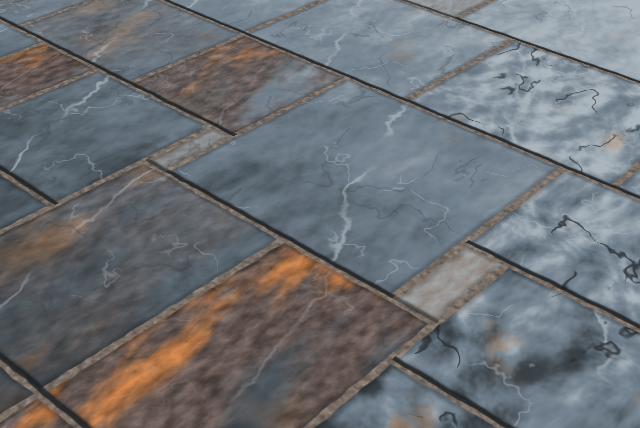
Reproduce this texture procedurally as a Shadertoy shader.

```glsl
// Slate paving seen at an angle: a plane projection maps the canvas to the floor,
// interlocking grids cut it into slabs of mixed size, and gradient noise gives
// each slab its cleft relief, pale veins, cracks and rust streaks.

#define JOINT 0.013
#define EDGE_WOBBLE 0.012
#define VEIN_WIDTH 0.014
#define RELIEF 1.5
#define DARK vec3(0.22, 0.25, 0.27)
#define STEEL vec3(0.44, 0.50, 0.55)
#define SHINE vec3(0.67, 0.71, 0.74)
#define BROWN vec3(0.45, 0.39, 0.37)
#define RUST vec3(0.76, 0.49, 0.29)
#define SAND vec3(0.53, 0.48, 0.44)

vec2 gradientAt(vec2 c) {
    c = vec2(dot(c, vec2(127.1, 311.7)), dot(c, vec2(269.5, 183.3)));
    return 2.0 * fract(sin(c) * 43758.5) - 1.0;
}

float noise(vec2 p) {
    vec2 i = floor(p), f = p - i, k = f * f * f * (f * (f * 6.0 - 15.0) + 10.0);
    vec2 e = vec2(1, 0);
    float low = mix(dot(gradientAt(i), f), dot(gradientAt(i + e), f - e), k.x);
    float high = mix(dot(gradientAt(i + e.yx), f - e.yx), dot(gradientAt(i + 1.0), f - 1.0), k.x);
    return mix(low, high, k.y);
}

float fbm(vec2 p) {
    float sum = 0.0, amp = 0.6;
    for (int i = 0; i < 5; i++) {
        sum += amp * noise(p);
        p = mat2(1.6, 1.2, -1.2, 1.6) * p + 3.1;
        amp *= 0.5;
    }
    return sum;
}

// Slab under p as (corner, size); finish = (rust, cleft roughness, pale stone)
vec4 slabAt(vec2 p, out vec3 finish) {
    vec4 grid; // origin and pitch
    finish = vec3(0.0, 0.25, 0.0);
    if (p.y > 1.87) {
        grid = vec4(-0.04, 1.87, 1.3, 1.0);
        finish.z = p.x < -0.04 ? 0.6 : 0.0;
    } else if (p.y > 1.03) {
        grid = vec4(0.285, 1.03, 0.92, 0.84);
        finish.y = p.x > 0.285 ? 0.8 : 0.25;
    } else if (p.x < -0.015 && p.y > 0.335) {
        bool outer = p.x < -0.63;
        grid = vec4(-0.63, 0.335, outer ? 0.8 : 0.615, 0.695);
        finish.x = outer ? 0.3 : 0.85;
    } else if (p.x > 1.012 && p.y > 0.38) {
        grid = vec4(1.012, 0.38, 0.9, 0.65);
        finish.y = 1.0;
    } else if (p.x < -0.125) {
        bool outer = p.x < -0.825;
        grid = vec4(-0.825, 0.335, outer ? 0.38 : 0.7, 0.765);
        finish.x = outer && p.x > -1.205 ? 1.0 : 0.0;
    } else if (p.x > 1.175) {
        grid = vec4(1.175, -0.235, 0.9, 0.615);
        finish.y = 1.0;
    } else if (p.y < -0.02) {
        bool inner = p.x < 0.572;
        grid = vec4(0.572, -0.02, inner ? 0.697 : 0.603, 0.98);
        finish.x = inner ? 0.4 : 1.0;
    } else if (p.x < -0.015) {
        grid = vec4(-0.125, -0.02, 0.11, 0.355);
        finish.z = 0.7;
    } else if (p.x < 1.012) {
        grid = vec4(-0.015, -0.02, 1.027, 1.05);
    } else {
        grid = vec4(1.012, -0.02, 0.163, 0.4);
        finish.z = 1.0;
    }
    return vec4(grid.xy + grid.zw * floor((p - grid.xy) / grid.zw), grid.zw);
}

void mainImage(out vec4 fragColor, in vec2 fragCoord) {
    vec2 canvas = fragCoord / iResolution.xy;
    mat3 projection = mat3(0.2501, -0.3356, -0.1551, 0.3646, 0.3478, 0.1688, 0.2669, 0.5996, 1.0);
    vec3 ray = inverse(projection) * vec3(canvas, 1.0);
    vec2 p = ray.xy / ray.z;
    float pixel = 2.5 / (ray.z * iResolution.x);

    vec3 finish;
    vec4 slab = slabAt(p, finish);
    vec2 local = (p - slab.xy) / slab.zw;
    vec2 t = p + 3.7 * slab.yx;
    float tone = gradientAt(floor(slab.xy * 50.0)).x;

    // Cleft surface lit from the far right, brighter with distance
    vec2 cleft = vec2(t.x * 4.5 + t.y * 1.5, t.y * 3.0 - t.x) + 0.5 * noise(t * 3.0);
    float slope = fbm(cleft) - fbm(cleft + vec2(0.16, -0.12));
    float grain = fbm(t * vec2(26.0, 14.0));
    float light = 0.1 + 0.36 * (canvas.x + canvas.y) + 0.25 * fbm(t * 2.5) + 0.06 * tone
        + RELIEF * finish.y * slope + 0.12 * grain;
    vec3 color = mix(DARK, STEEL, smoothstep(0.08, 0.58, light));
    color = mix(color, SHINE, smoothstep(0.5, 0.95, light));

    // Rust streaks over warm brown
    float streak = fbm(vec2(t.x * 5.0 + t.y, t.y * 1.6)) + 0.35 * (0.35 - local.x);
    vec3 warm = mix(BROWN * (0.85 + 0.8 * grain), RUST * (0.95 + 0.6 * grain), smoothstep(0.02, 0.28, streak));
    color = mix(color, warm, finish.x * smoothstep(-0.35, 0.05, streak + 0.15 * finish.x));
    color = mix(color, RUST, 0.55 * finish.y * smoothstep(0.2, 0.4, fbm(t * 3.0 + 8.0)));
    color = mix(color, mix(SAND, SHINE, 0.45 + grain), finish.z);

    // One main vein per slab, finer branches, and dark cracks
    float shift = 0.25 * sin(7.0 * (slab.x + 0.015) + 11.0 * (slab.y + 0.02));
    float mainVein = abs(local.x + 0.475 * local.y - 0.75 + shift + 0.16 * fbm(t * 5.0));
    float branch = abs(fbm(t * 2.6 + 7.0)) + 0.03 * smoothstep(0.15, -0.15, noise(t * 3.0));
    float vein = smoothstep(VEIN_WIDTH + pixel, 0.0, mainVein) * smoothstep(-0.35, 0.2, noise(t * 4.0));
    vein = max(vein, 0.6 * smoothstep(VEIN_WIDTH + pixel, 0.0, branch));
    color = mix(color, SHINE, 0.75 * vein * (1.0 - 0.6 * finish.x) * (1.0 - finish.z));
    float crack = abs(fbm(cleft * 0.6 + 21.0)) + 0.04 * smoothstep(0.1, -0.1, noise(t * 4.0 + 5.0));
    color = mix(color, DARK * 0.7, finish.y * 0.8 * smoothstep(0.018 + pixel, 0.0, crack));

    // Chipped slab rim, shaded near side and sandy joint
    vec2 rim = slab.zw * 0.5 - abs(p - slab.xy - slab.zw * 0.5);
    float inside = min(rim.x, rim.y) - JOINT + EDGE_WOBBLE * fbm(p * 14.0);
    float nearSide = p.y - slab.y + EDGE_WOBBLE * fbm(p * 11.0);
    color *= 0.78 + 0.22 * smoothstep(0.0, 0.025, inside);
    vec3 joint = SAND * (0.9 + 0.7 * fbm(p * 40.0));
    color = mix(joint, color, smoothstep(-pixel, pixel, inside));
    float shade = smoothstep(0.026 + pixel, 0.016, nearSide) * smoothstep(0.001, 0.008, nearSide);
    color = mix(color, DARK * 0.5, 0.85 * shade * (1.0 - 0.5 * finish.z));
    fragColor = vec4(clamp(color, 0.0, 1.0), 1.0);
}
```
